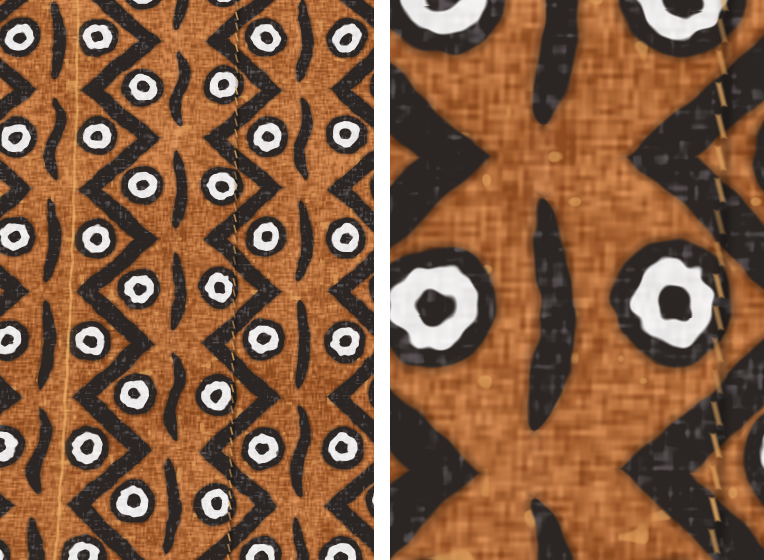
Left: the whole. Right: its middle third, enlarged.
Write a Shadertoy shader that draws this pattern.

```glsl
const vec3 INK = vec3(0.17, 0.15, 0.14);
const vec3 INK_WORN = vec3(0.35, 0.32, 0.33);
const vec3 CLOTH_DARK = vec3(0.55, 0.29, 0.12);
const vec3 CLOTH_LIGHT = vec3(0.83, 0.54, 0.32);
const vec3 PAINT = vec3(0.95, 0.94, 0.94);
const vec3 THREAD = vec3(0.90, 0.66, 0.38);

// Lengths are fractions of the canvas height
const float COLUMN = 0.220;        // spacing of zigzags
const float FIRST_COLUMN = -0.002;
const float PERIOD = 0.186;        // height of one zigzag tooth pair
const float ZIGZAG_REACH = 0.0495;
const float ZIGZAG_HALF = 0.0137;
const float RING_OFFSET = 0.039;
const float RING_RADIUS = 0.0365;
const float PAINT_RADIUS = 0.0250;
const float HOLE_RADIUS = 0.0107;
const float WAVE_LENGTH = 0.074;   // half length
const float WAVE_HALF = 0.0112;
const float WAVE_SWAY = 0.0068;
const float SEAM_X = 0.139;
const float STITCH_X = 0.423;
const float STITCH_STEP = 0.019;
const float SOFTNESS = 0.0013;

float hash(vec2 p) {
    vec3 q = fract(vec3(p.xyx) * 0.1031);
    q += dot(q, q.yzx + 33.33);
    return fract((q.x + q.y) * q.z);
}

float noise(vec2 p) {
    vec2 i = floor(p), f = fract(p);
    f = f * f * (3.0 - 2.0 * f);
    return mix(mix(hash(i), hash(i + vec2(1, 0)), f.x),
               mix(hash(i + vec2(0, 1)), hash(i + vec2(1, 1)), f.x), f.y);
}

vec2 wobble(vec2 p) {
    return vec2(noise(p), noise(p + 57.3)) - 0.5;
}

float fill(float d) {
    float edge = max(SOFTNESS, 0.8 / iResolution.y);
    return 1.0 - smoothstep(-edge, edge, d);
}

float zigzag(float x, float phase) {
    float slope = 4.0 * ZIGZAG_REACH / PERIOD;
    float centre = ZIGZAG_REACH * (1.0 - 4.0 * abs(fract(phase + 0.5) - 0.5));
    return abs(x - centre) * inversesqrt(1.0 + slope * slope) - ZIGZAG_HALF;
}

// Offset from the nearest ring centre; rings alternate sides every half period
vec2 ringOffset(float x, float phase, float column) {
    float halfPhase = 2.0 * phase + 0.055;
    float row = floor(halfPhase + 0.5);
    float side = mod(row, 2.0) < 0.5 ? -1.0 : 1.0;
    vec2 jitter = vec2(hash(vec2(row, column) + 20.0), hash(vec2(column, row) + 71.0)) - 0.5;
    return vec2(x - side * RING_OFFSET, (halfPhase - row) * 0.5 * PERIOD) - 0.006 * jitter;
}

// Tapered brush stroke: every third one is an S, the others are bows
float wave(float x, float phase, float gap) {
    float row = floor(phase + 0.5);
    float s = (phase - row) * PERIOD / (WAVE_LENGTH * mix(0.95, 1.06, hash(vec2(row + 9.0, gap + 4.0))));
    float bow = cos(2.6 * s);
    float curl = -1.2 * sin(3.6 * s);
    float centre = WAVE_SWAY * (mod(row, 3.0) == 1.0 ? curl : bow);
    float width = WAVE_HALF * sqrt(max(0.0, 1.0 - pow(abs(s), 3.0))) * (0.93 + 0.1 * s);
    return max(abs(x - centre) - width, (abs(s) - 1.0) * WAVE_LENGTH);
}

void mainImage(out vec4 fragColor, in vec2 fragCoord) {
    vec2 p = fragCoord / iResolution.y;
    p.y = 1.0 - p.y;

    // Cloth hangs askew on the left, and the rows stretch downwards
    vec2 cloth = p;
    cloth.x += 0.055 * exp(-p.x / 0.31) * pow(clamp(p.y, 0.0, 1.0), 1.6);
    vec2 hand = cloth + 0.006 * wobble(p * 24.0) + 0.003 * wobble(p * 90.0);
    float rows = -0.414 + 5.811 * hand.y - 0.41 * hand.y * hand.y;

    // Inked shapes
    float across = (hand.x - FIRST_COLUMN) / COLUMN;
    float column = floor(across + 0.5);
    float gap = floor(across);
    float x = (across - column) * COLUMN;
    float phase = rows + 0.5 * (1.0 - mod(column, 2.0));
    vec2 ring = ringOffset(x, phase, column);
    float radius = length(ring);
    float stroke = wave((across - gap - 0.5) * COLUMN + 0.005, rows + 0.5 * mod(gap, 2.0), gap);
    float ink = min(min(zigzag(x, phase), stroke), radius - RING_RADIUS);
    float brush = 0.004 * (noise(p * 130.0) - 0.5);
    float hole = length(ring + 0.003 * wobble(vec2(column, floor(phase * 2.0)) * 7.7));
    float paint = max(radius - PAINT_RADIUS, HOLE_RADIUS - hole) + brush;

    // Woven ground
    float weave = 0.5 * noise(cloth * vec2(90.0, 330.0)) + 0.5 * noise(cloth * vec2(330.0, 110.0) + 13.0);
    float cloud = noise(p * 7.0) * 0.6 + noise(p * 22.0 + 5.0) * 0.4;
    float tone = 0.5 + 1.3 * (weave - 0.5) + 0.6 * (cloud - 0.5) + 0.12 * (0.5 - p.y);
    vec3 colour = mix(CLOTH_DARK, CLOTH_LIGHT, clamp(tone, 0.0, 1.0));
    float crease = exp(-pow((cloth.x - 0.318) / 0.008, 2.0)) + exp(-pow((cloth.x - 0.535) / 0.008, 2.0));
    colour += 0.05 * crease;
    colour *= mix(0.72, 1.0, smoothstep(0.0, 0.006, ink));
    colour = mix(colour, THREAD, 0.6 * smoothstep(0.86, 0.95, noise(p * 75.0 + 31.0)));

    // Ink and paint
    float worn = smoothstep(0.55, 0.95, weave + 0.2 * (cloud - 0.5));
    colour = mix(colour, mix(INK, INK_WORN, worn), fill(ink));
    colour = mix(colour, PAINT * (0.93 + 0.1 * weave), fill(paint));

    // Raised seam and hand stitching
    float seam = abs(cloth.x - SEAM_X + 0.003 * (noise(vec2(p.y * 45.0, 3.0)) - 0.5));
    colour = mix(colour, THREAD, 0.25 * exp(-seam / 0.007) + 0.6 * fill(seam - 0.0022) * (0.5 + weave));
    float along = cloth.y / STITCH_STEP;
    float t = fract(along) - 0.5;
    float fold = cloth.x - STITCH_X;
    colour *= 1.0 - 0.3 * exp(-pow((fold - 0.003) / 0.004, 2.0));
    float stitch = max(abs(fold - 0.005 * t) - 0.0015, (abs(t) - 0.36) * STITCH_STEP);
    colour = mix(colour, THREAD, fill(stitch) * (0.4 + 0.5 * hash(vec2(floor(along), 8.0))));

    fragColor = vec4(colour, 1.0);
}
```
